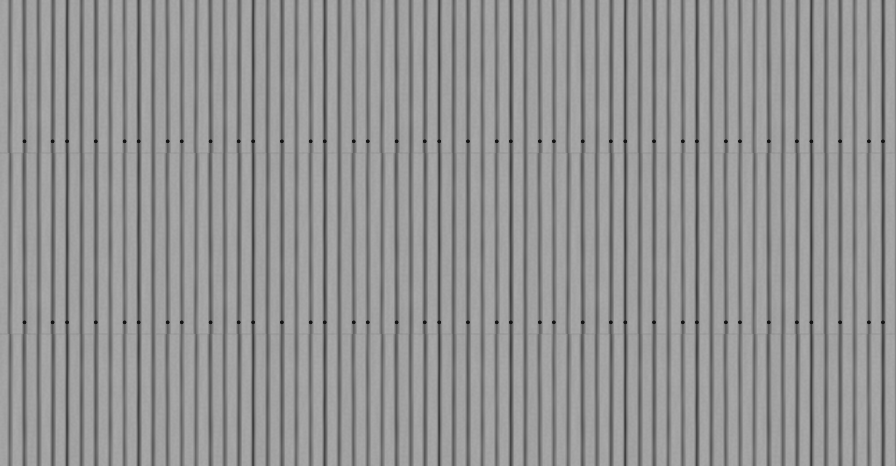
This texture is drawn by a WebGL 2 fragment shader. Its source:

```glsl
#version 300 es
precision highp float;

uniform vec2 u_resolution;
out vec4 fragColor;

float hash(float n) {
    return fract(sin(n * 12.9898 + 4.137) * 4375.85);
}

vec2 gradient(vec2 cell, vec2 period) {
    cell = mod(cell, period);
    float angle = 6.2832 * hash(cell.x + 17.31 * cell.y);
    return vec2(cos(angle), sin(angle));
}

// Gradient noise that wraps after the given number of cells
float noise(vec2 p, vec2 period) {
    vec2 i = floor(p), f = fract(p);
    vec2 u = f * f * f * (f * (f * 6.0 - 15.0) + 10.0);
    vec2 e = vec2(1.0, 0.0);
    float bottom = mix(dot(gradient(i, period), f),
                       dot(gradient(i + e.xy, period), f - e.xy), u.x);
    float top = mix(dot(gradient(i + e.yx, period), f - e.yx),
                    dot(gradient(i + e.xx, period), f - e.xx), u.x);
    return mix(bottom, top, u.y);
}

// Smooth coverage of the strip between lo and hi
float strip(float x, float lo, float hi, float soft) {
    return clamp((x - lo) / soft + 0.5, 0.0, 1.0)
         - clamp((x - hi) / soft + 0.5, 0.0, 1.0);
}

void main() {
    vec2 uv = gl_FragCoord.xy / u_resolution;

    // One unit across is a slat, one unit down is a row of boards
    float across = uv.x * 62.6 - 1.711;
    float down = 1.729 - uv.y * 2.574;
    float along = fract(down);
    float soft = 62.6 / u_resolution.x;

    // Thirteen slats make one panel; each groove leans a little
    float groove = mod(round(across), 13.0);
    float lean = (hash(groove + 31.0) - 0.5) * 0.14;
    float d = across - round(across) - lean * (along - 0.5);

    // Slat faces with fine grain and faint streaks
    vec2 panel = vec2(mod(across, 13.0), along);
    float grain = noise(panel * vec2(5.0, 60.0), vec2(65.0, 60.0));
    float streak = noise(panel * vec2(4.0, 7.0), vec2(52.0, 7.0));
    float slat = mod(floor(across), 13.0);
    float shade = 0.64 + 0.016 * (hash(slat + 7.0) - 0.5);
    shade += 0.022 * grain + 0.018 * streak;

    // Board ends
    float seam = abs(along - round(along)) * 12.63;
    shade -= 0.035 * (1.0 - smoothstep(0.02, 0.02 + soft, seam));

    // Groove: soft flanks, a mid-grey bed and a dark line
    float wear = 0.06 * (hash(groove + 2.0) - 0.5) + 0.05 * streak;
    float depth = groove == 3.0 ? 0.16 : groove == 8.0 ? 0.1 : 0.0;
    shade = mix(shade, 0.555 + 0.5 * wear, strip(d, -0.2, 0.2, soft));
    shade = mix(shade, 0.465 + wear - 0.4 * depth, strip(d, -0.13, 0.12, soft));
    shade = mix(shade, 0.375 + wear - depth, strip(d, -0.08, 0.03, soft));

    // Nails sit in eight of the thirteen grooves, just above the board ends
    bool nailed = ((3501 >> int(groove)) & 1) == 1;
    float nail = length(vec2(d + 0.02, (along - 0.9355) * 12.63));
    float head = 1.0 - smoothstep(0.13 - 0.5 * soft, 0.13 + 0.5 * soft, nail);
    shade = mix(shade, 0.08, nailed ? head : 0.0);

    fragColor = vec4(vec3(shade), 1.0);
}
```
